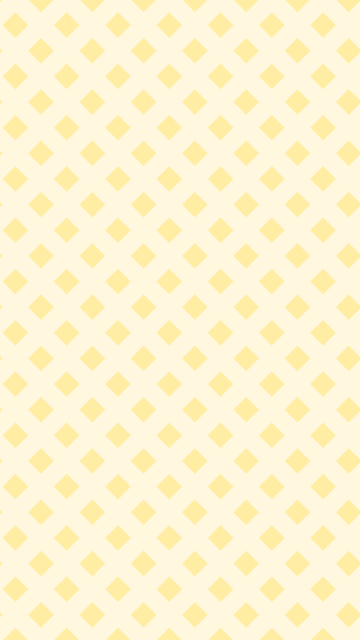
A Shadertoy shader for this pattern:

```glsl
const vec3 CREAM = vec3(1.0, 0.97, 0.87);
const vec3 YELLOW = vec3(1.0, 0.93, 0.64);

// Lengths are in canvas widths, measured from the top left corner
const float PERIOD = 0.14245;
const vec2 FIRST_CENTER = vec2(0.0428, 0.0697);
const float HALF_DIAGONAL = 0.249; // in periods

// Signed distance to a staggered lattice of diamonds
float diamondLattice(vec2 p, float period, float halfDiagonal) {
    vec2 cell = abs(fract(p / period + 0.5) - 0.5);
    float taxicab = cell.x + cell.y;
    // The diamond at the cell corner mirrors the one at its center
    float nearest = min(taxicab, 1.0 - taxicab);
    return (nearest - halfDiagonal) * period * inversesqrt(2.0);
}

// Coverage of a shape, softened over about one pixel
float fillMask(float dist, float pixel) {
    return 1.0 - smoothstep(-0.7 * pixel, 0.7 * pixel, dist);
}

void mainImage(out vec4 fragColor, in vec2 fragCoord) {
    float pixel = 1.0 / iResolution.x;
    vec2 p = vec2(fragCoord.x, iResolution.y - fragCoord.y) * pixel;

    float dist = diamondLattice(p - FIRST_CENTER, PERIOD, HALF_DIAGONAL);
    vec3 color = mix(CREAM, YELLOW, fillMask(dist, pixel));
    fragColor = vec4(color, 1.0);
}
```
